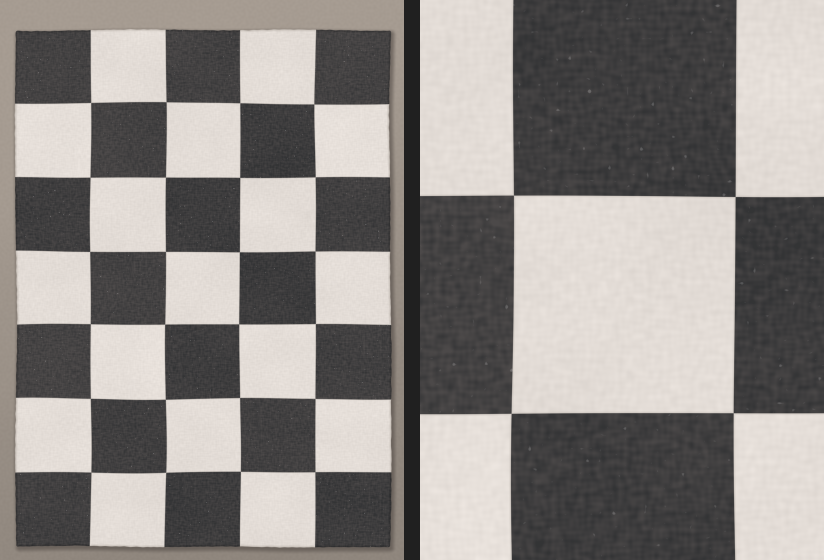
Left: the whole. Right: its middle third, enlarged.
Give the GLSL for this pattern, as a WebGL 2 fragment shader.

```glsl
#version 300 es
precision highp float;

uniform vec2 u_resolution;
out vec4 outColor;

// Layout, in units of the canvas height, measured from its centre
const vec2 RUG_CENTER = vec2(0.002, -0.0145);
const vec2 RUG_HALF = vec2(0.3345, 0.4610);
const vec2 CHECKS = vec2(5.0, 7.0);
const float CORNER_RADIUS = 0.003;
const float EDGE_WOBBLE = 0.0045;
const float SEAM_WIDTH = 0.0011;
const float HEM_WIDTH = 0.005;
const float SHADOW_WIDTH = 0.009;
const vec2 SHADOW_OFFSET = vec2(0.003, -0.004);

// Cloth texture
const vec2 WEFT_FREQ = vec2(110.0, 330.0);
const vec2 WARP_FREQ = vec2(300.0, 130.0);
const float SPECK_FREQ = 260.0;

// Colours
const vec3 CREAM = vec3(0.895, 0.868, 0.845);
const vec3 CREAM_SHADE = vec3(0.76, 0.73, 0.70);
const vec3 CHARCOAL_LIGHT = vec3(0.285, 0.275, 0.275);
const vec3 CHARCOAL_DEEP = vec3(0.215, 0.215, 0.22);
const vec3 FLOOR_LIGHT = vec3(0.65, 0.61, 0.57);
const vec3 FLOOR_DARK = vec3(0.56, 0.525, 0.49);
const vec3 SHADOW = vec3(0.33, 0.30, 0.28);

float hash(vec2 p) {
    vec3 q = fract(p.xyx * vec3(0.1031, 0.1030, 0.0973));
    q += dot(q, q.yzx + 33.33);
    return fract((q.x + q.y) * q.z);
}

vec2 gradient(vec2 cell) {
    float angle = 6.28318 * hash(cell + 71.0);
    return vec2(cos(angle), sin(angle));
}

float gradientNoise(vec2 p) {
    vec2 i = floor(p), f = fract(p);
    vec2 w = f * f * f * (f * (f * 6.0 - 15.0) + 10.0);
    vec2 e = vec2(0.0, 1.0);
    float low = mix(dot(gradient(i), f), dot(gradient(i + e.yx), f - e.yx), w.x);
    float high = mix(dot(gradient(i + e), f - e), dot(gradient(i + 1.0), f - 1.0), w.x);
    return mix(low, high, w.y);
}

float fbm(vec2 p) {
    float sum = 0.0, amplitude = 0.6;
    for (int i = 0; i < 3; i++) {
        sum += amplitude * gradientNoise(p);
        p = p * 2.1 + 17.0;
        amplitude *= 0.5;
    }
    return sum;
}

float roundedBox(vec2 p, vec2 halfSize, float radius) {
    vec2 d = abs(p) - halfSize + radius;
    return length(max(d, 0.0)) + min(max(d.x, d.y), 0.0) - radius;
}

vec3 floorColor(vec2 p) {
    float falloff = smoothstep(-0.45, 0.55, 0.35 * p.x - p.y + 0.12 * fbm(p * 4.0));
    return mix(FLOOR_LIGHT, FLOOR_DARK, falloff) + 0.015 * gradientNoise(p * 180.0);
}

vec3 rugColor(vec2 p, float edgeDist, float aa) {
    vec2 cellSize = 2.0 * RUG_HALF / CHECKS;
    vec2 grid = (p + RUG_HALF) / cellSize;
    vec2 cell = clamp(floor(grid), vec2(0.0), CHECKS - 1.0);
    float tone = hash(cell + 5.0) - 0.5;

    // Smooth checker: the sign flips across each inner seam
    vec2 seam = (0.5 - abs(fract(grid) - 0.5)) * cellSize;
    vec2 inside = step(0.5, grid) * step(grid, CHECKS - 0.5);
    vec2 soft = mix(vec2(1.0), smoothstep(-aa, aa, seam), inside);
    float parity = 1.0 - 2.0 * mod(cell.x + cell.y, 2.0);
    float dark = 0.5 + 0.5 * parity * (2.0 * soft.x - 1.0) * (2.0 * soft.y - 1.0);

    // Weave, soft creases and loose pale fibres
    float weave = gradientNoise(p * WEFT_FREQ) + gradientNoise(p * WARP_FREQ);
    float crease = fbm(p * vec2(9.0, 12.0));
    float speck = smoothstep(0.42, 0.65, gradientNoise(p * SPECK_FREQ + 40.0));

    vec3 charcoal = mix(CHARCOAL_DEEP, CHARCOAL_LIGHT,
                        clamp(0.55 + 0.7 * weave + 0.5 * crease + 0.5 * tone, -0.2, 1.2));
    charcoal += 0.14 * speck;
    vec3 cream = CREAM + 0.022 * weave + 0.03 * crease + 0.015 * tone;

    // Shaded seams and a rolled hem
    vec2 lines = inside * (1.0 - smoothstep(vec2(0.0), vec2(SEAM_WIDTH + aa), seam));
    float hem = 1.0 - smoothstep(0.0, HEM_WIDTH, -edgeDist);
    cream = mix(cream, CREAM_SHADE, max(0.5 * max(lines.x, lines.y), 0.75 * hem));
    charcoal *= 1.0 - 0.2 * hem;
    return mix(cream, charcoal, dark);
}

void main() {
    vec2 p = (gl_FragCoord.xy - 0.5 * u_resolution) / u_resolution.y;
    float aa = 0.75 / u_resolution.y;

    // Hand-laid cloth: slow bends plus a slightly ragged edge
    vec2 bend = vec2(gradientNoise(p * 5.0 + 3.0), gradientNoise(p * 5.0 + 29.0));
    vec2 rug = p - RUG_CENTER + EDGE_WOBBLE * bend;
    float ragged = 0.0012 * gradientNoise(p * 90.0);
    float edgeDist = roundedBox(rug, RUG_HALF, CORNER_RADIUS) + ragged;

    float shadowDist = roundedBox(rug - SHADOW_OFFSET, RUG_HALF, CORNER_RADIUS);
    float shadow = 1.0 - smoothstep(-0.002, SHADOW_WIDTH, shadowDist);
    vec3 color = mix(floorColor(p), SHADOW, 0.6 * shadow);
    color = mix(rugColor(rug, edgeDist, aa), color, smoothstep(-aa, aa, edgeDist));
    outColor = vec4(clamp(color, 0.0, 1.0), 1.0);
}
```
